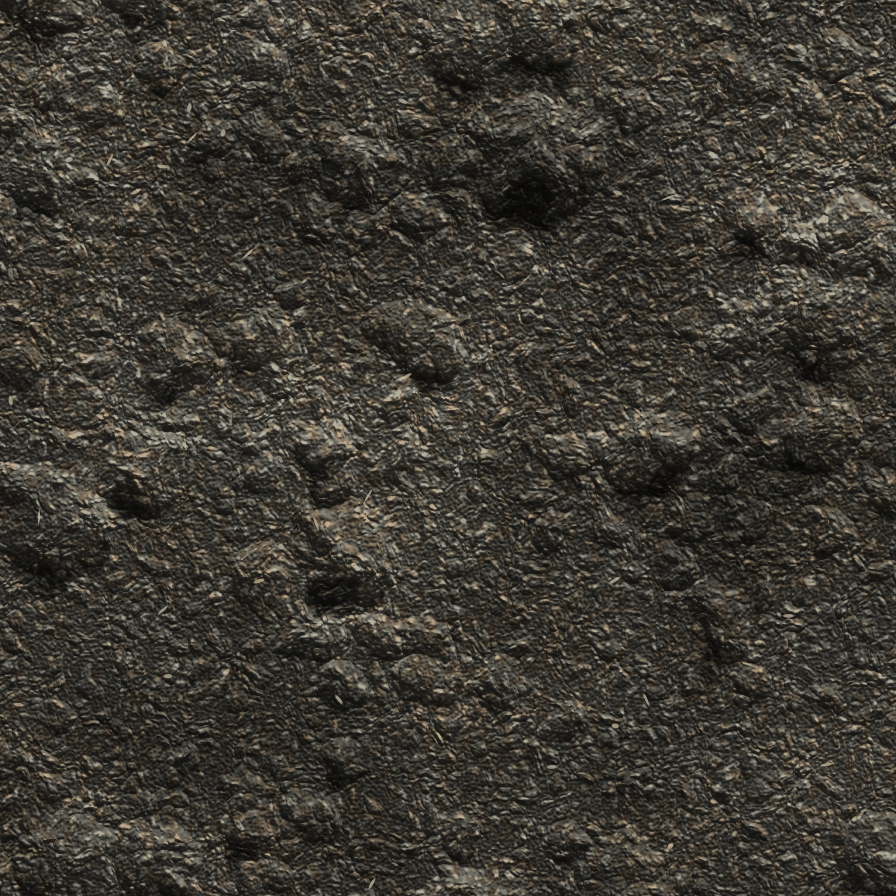
Write a WebGL 1 fragment shader that draws this texture.

```glsl
precision highp float;
// Dry crumbly soil: domed clods and crumbs of several sizes are piled into
// a height field, then lit from above with slopes, cast shadows and cavities.
// An exponential tone curve gives deep gaps and a few pale grains and flecks.
uniform vec2 u_resolution;

#define CLOD_SCALE 9.0
#define LUMP_SCALE 23.0
#define CRUMB_SCALE 58.0
#define GRAIN_SCALE 125.0
#define MEDIAN_TONE 0.205
#define RELIEF 0.92
#define CAVITY 1.0
#define SHADOW 0.75
#define PATCHES 0.42
#define FLECK_CHANCE 0.035
#define GREY_TINT vec3(1.03, 1.01, 0.91)
#define BROWN_TINT vec3(1.10, 0.98, 0.81)

const vec2 SUN = vec2(0.26, 0.966);

float hash(vec2 p) {
  vec3 q = fract(p.xyx * 0.1031);
  q += dot(q, q.yzx + 33.33);
  return fract((q.x + q.y) * q.z);
}

vec2 hash2(vec2 p) { return vec2(hash(p), hash(p + 47.3)); }

float gradientDot(vec2 cell, vec2 offset) {
  float angle = 6.2832 * hash(cell);
  return dot(vec2(cos(angle), sin(angle)), offset);
}

// Gradient noise, about -0.7 to 0.7.
float noise(vec2 p) {
  vec2 i = floor(p), f = p - i, right = vec2(1.0, 0.0), up = vec2(0.0, 1.0);
  vec2 u = f * f * f * (f * (f * 6.0 - 15.0) + 10.0);
  float low = mix(gradientDot(i, f), gradientDot(i + right, f - right), u.x);
  float high = mix(gradientDot(i + up, f - up), gradientDot(i + 1.0, f - 1.0), u.x);
  return mix(low, high, u.y);
}

// Highest of the scattered domes near p, in cell units.
float domes(vec2 p, float density, float seed) {
  vec2 cell = floor(p);
  float top = 0.0;
  for (int y = -1; y <= 1; y++) {
    for (int x = -1; x <= 1; x++) {
      vec2 id = cell + vec2(float(x), float(y)) + seed;
      vec2 centre = id - seed + 0.15 + 0.7 * hash2(id);
      float size = hash(id + 91.7);
      float radius = mix(0.24, 0.68, size * size);
      vec2 d = (p - centre) / radius;
      top = max(top, step(hash(id + 13.1), density) * radius * (1.0 - dot(d, d)));
    }
  }
  return top;
}

// Bends the domes into irregular lumps.
vec2 crumple(vec2 p) {
  vec2 broad = vec2(noise(p * 21.0 + 5.0), noise(p * 21.0 + 60.0));
  vec2 fine = vec2(noise(p * 75.0 + 17.0), noise(p * 75.0 + 80.0));
  return p + 0.017 * broad + 0.005 * fine;
}

float coarseHeight(vec2 p) {
  return 0.50 * domes(p * CLOD_SCALE, 0.42, 20.0) / CLOD_SCALE
       + 0.55 * domes(p * LUMP_SCALE, 0.50, 150.0) / LUMP_SCALE;
}

float grains(vec2 p) { return domes(p * GRAIN_SCALE, 0.92, 310.0); }

float height(vec2 p) {
  vec2 q = crumple(p);
  return coarseHeight(q) + 0.62 * grains(q) / GRAIN_SCALE + 0.0022 * noise(p * 260.0)
       + 0.62 * domes(q * CRUMB_SCALE, 0.68, 230.0) / CRUMB_SCALE;
}

// Amount by which clods toward the sun rise above the light ray.
float castShadow(vec2 p) {
  float base = coarseHeight(p), blocked = 0.0;
  for (int i = 1; i <= 4; i++) {
    float reach = 0.009 * float(i);
    blocked = max(blocked, coarseHeight(p + SUN * reach) - base - 0.35 * reach);
  }
  return smoothstep(0.0, 0.014, blocked);
}

// Rare pale chips and short straws.
float flecks(vec2 p) {
  p *= 30.0;
  vec2 id = floor(p) + 400.0;
  vec2 d = fract(p) - 0.3 - 0.4 * hash2(id);
  float angle = 6.2832 * hash(id + 7.7), c = cos(angle), s = sin(angle);
  vec2 halfSize = mix(vec2(0.11, 0.09), vec2(0.26, 0.035), hash(id + 29.0));
  d = vec2(d.x * c + d.y * s, d.y * c - d.x * s) / halfSize;
  return (1.0 - smoothstep(0.65, 1.25, length(d))) * step(hash(id + 3.3), FLECK_CHANCE);
}

void main() {
  vec2 p = gl_FragCoord.xy / u_resolution.y, q = crumple(p);
  // Slope facing the sun, softly limited.
  float e = 0.0009;
  float slope = (height(p - SUN * e) - height(p + SUN * e)) / (2.0 * e);
  float shade = RELIEF * slope / sqrt(1.0 + slope * slope);
  // Dark gaps between grains and shadows below clods.
  shade += CAVITY * (grains(q) - 0.22) - SHADOW * (castShadow(q) - 0.15);
  // Broad dim and dry patches, and grain to grain variation.
  shade += PATCHES * (noise(p * 3.2 + 8.0) + 0.7 * noise(p * 8.0 + 31.0));
  shade += 0.45 * noise(p * 165.0 + 90.0) + 0.12 * (p.y - 0.5);
  // Tone, flecks and tint.
  float tone = min(MEDIAN_TONE * exp(shade), 0.68);
  tone = mix(tone, 0.72, 0.75 * flecks(p));
  float brown = smoothstep(-0.2, 0.35, noise(p * 70.0 + 120.0) + 0.4 * noise(p * 9.0));
  gl_FragColor = vec4(tone * mix(GREY_TINT, BROWN_TINT, brown), 1.0);
}
```
